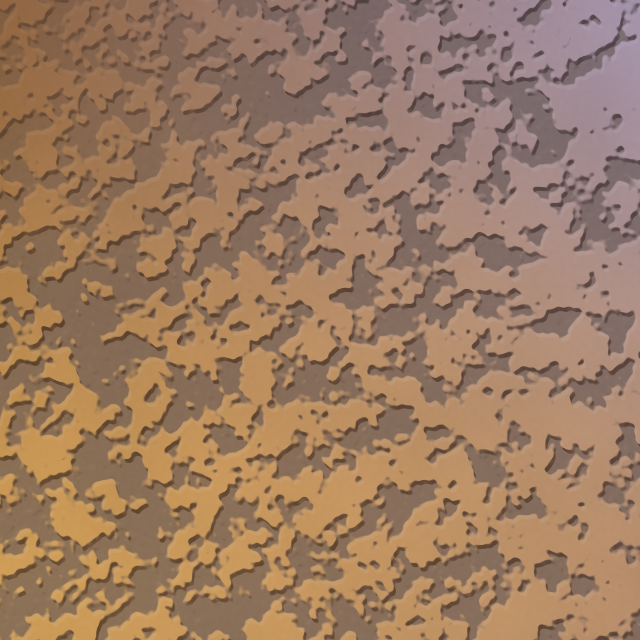
Write a Shadertoy shader that draws this texture.

```glsl
// Knockdown plaster wall: flat troweled plateaus over a rough recessed floor.
// Layered gradient noise is cut by a threshold, then shaded by a height
// difference toward the light, under a warm-to-lilac colour wash.

#define PLATEAU_SCALE 14.0
#define FLOOR_SCALE 62.0
#define EDGE_SOFTNESS 0.045
#define SHADOW_OFFSET vec2(-0.0035, 0.0065)
#define SHADOW_DEPTH 0.85
#define GLINT 0.30
#define WARM_LOW vec3(0.80, 0.61, 0.34)
#define TAN_LOW vec3(0.71, 0.55, 0.42)
#define BROWN_HIGH vec3(0.56, 0.39, 0.25)
#define LILAC_HIGH vec3(0.63, 0.57, 0.67)
#define FLOOR_TINT vec3(0.48, 0.42, 0.42)

vec2 hashGradient(vec2 cell) {
    vec2 k = vec2(dot(cell, vec2(127.1, 311.7)), dot(cell, vec2(269.5, 183.3)));
    return 2.0 * fract(sin(k) * 43758.5453) - 1.0;
}

float noise(vec2 p) {
    vec2 cell = floor(p);
    vec2 f = fract(p);
    vec2 u = f * f * f * (f * (f * 6.0 - 15.0) + 10.0);
    vec2 e = vec2(1.0, 0.0);
    float a = dot(hashGradient(cell), f);
    float b = dot(hashGradient(cell + e.xy), f - e.xy);
    float c = dot(hashGradient(cell + e.yx), f - e.yx);
    float d = dot(hashGradient(cell + e.xx), f - e.xx);
    return mix(mix(a, b, u.x), mix(c, d, u.x), u.y);
}

// Plateau coverage: stretched along the rising diagonal, with ragged edges
float plateauMask(vec2 p) {
    vec2 q = mat2(0.85, -0.53, 0.53, 0.85) * p;
    q *= vec2(0.85, 1.15);
    q += 0.008 * vec2(noise(p * 24.0 + 5.0), noise(p * 24.0 + 31.0));
    float field = 0.42 * noise(q * PLATEAU_SCALE)
                + 0.45 * noise(q.yx * PLATEAU_SCALE * 2.3 + 17.0)
                + 0.23 * noise(p * PLATEAU_SCALE * 5.2 + 43.0);
    float patches = 0.10 * noise(p * 4.0 + 9.0);
    float level = 0.005 - 0.07 * smoothstep(0.2, 1.0, p.x) + patches;
    return smoothstep(-EDGE_SOFTNESS, EDGE_SOFTNESS, field - level);
}

float floorHeight(vec2 p) {
    return 0.28 + 0.45 * noise(p * FLOOR_SCALE)
                + 0.22 * noise(p.yx * FLOOR_SCALE * 1.9 + 11.0);
}

float wallHeight(vec2 p, float mask) {
    return mix(floorHeight(p), 1.0, mask);
}

// Colour of the smooth plaster under the uneven room light
vec3 plasterColor(vec2 p) {
    vec3 low = mix(WARM_LOW, TAN_LOW, p.x);
    vec3 high = mix(BROWN_HIGH, LILAC_HIGH, p.x);
    vec3 wash = mix(low, high, smoothstep(0.05, 1.1, p.y));
    float glow = exp(-5.0 * dot(p - vec2(0.45, 0.42), p - vec2(0.45, 0.42)));
    wash += glow * vec3(0.035, 0.015, -0.015);
    return wash * (1.0 + 0.05 * noise(p * 7.0 + 3.0));
}

void mainImage(out vec4 fragColor, in vec2 fragCoord) {
    vec2 p = fragCoord / iResolution.xy;

    // Relief here and one step toward the light
    float mask = plateauMask(p);
    vec2 lit = p + SHADOW_OFFSET;
    float slope = wallHeight(lit, plateauMask(lit)) - wallHeight(p, mask);

    // The far dim corner is hazier
    float haze = smoothstep(0.45, 1.0, p.y) * (1.0 - smoothstep(0.1, 0.6, p.x));
    float contrast = 1.0 - 0.5 * haze;

    // Plateau and floor colours
    vec3 plaster = plasterColor(p);
    vec3 recess = mix(plaster * 0.76, FLOOR_TINT, 0.5 - 0.2 * haze);
    vec3 color = mix(plaster, recess, (1.0 - mask) * contrast);

    // Brown shadows below ledges, cool glints on facing slopes
    float shade = SHADOW_DEPTH * smoothstep(0.08, 0.85, slope) * contrast;
    color = mix(color, plaster * vec3(0.46, 0.42, 0.42), shade);
    float glint = GLINT * smoothstep(0.05, 0.7, -slope) * contrast;
    color = mix(color, plaster * 0.75 + vec3(0.22, 0.23, 0.25), glint);

    // Faint mottling of the surface
    color += 0.012 * noise(p * 95.0 + 71.0);
    fragColor = vec4(clamp(color, 0.0, 1.0), 1.0);
}
```
